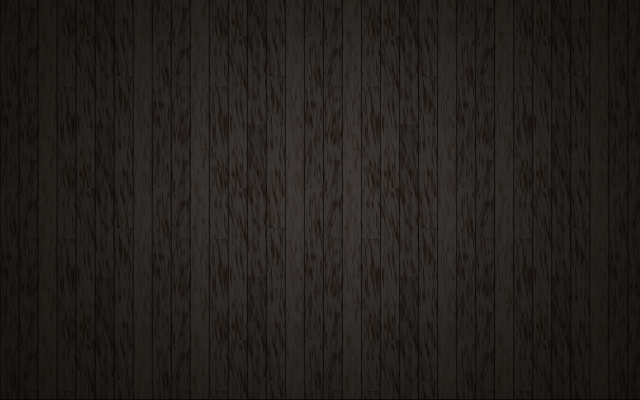
Reproduce this texture procedurally as a Shadertoy shader.

```glsl
// Dark vertical wooden planks under a soft central glow.
// A square tile of eight planks repeats; each plank has its own joint height,
// tone and fine slanted grain made of strongly stretched value noise.

const float TILE = 0.3805;      // tile side, in canvas heights
const float PLANKS = 8.0;       // planks per tile

float hash(vec2 p) {
    return fract(sin(dot(p, vec2(127.1, 311.7))) * 43758.5453);
}

float noise(vec2 p) {
    vec2 cell = floor(p);
    vec2 f = fract(p);
    f = f * f * (3.0 - 2.0 * f);
    float low = mix(hash(cell), hash(cell + vec2(1.0, 0.0)), f.x);
    float high = mix(hash(cell + vec2(0.0, 1.0)), hash(cell + vec2(1.0, 1.0)), f.x);
    return mix(low, high, f.y);
}

// Depth of the joint below the tile top, as a share of the tile
float jointHeight(int plank) {
    float joints[8] = float[8](0.235, 0.565, 0.995, 0.572, 0.235, 0.82, 0.5, 0.05);
    return joints[plank];
}

float plankTone(int plank) {
    float tones[8] = float[8](0.96, 0.95, 1.04, 0.99, 1.0, 0.95, 0.98, 1.03);
    return tones[plank];
}

// 1 on a line of the given half width, fading over one pixel
float line(float dist, float halfWidth, float pixel) {
    return 1.0 - smoothstep(halfWidth - 0.5 * pixel, halfWidth + 0.6 * pixel, abs(dist));
}

// Fine dark pores: x runs across the plank, y along it; plain planks are straighter
float pores(vec2 p, float seed, float plain) {
    float side = hash(vec2(seed, 4.0)) < 0.5 ? -1.0 : 1.0;
    float lean = side * (0.5 + 0.7 * hash(vec2(seed, 9.0)));
    float bend = noise(vec2(seed * 7.0 + 0.5, p.y * 3.0)) - 0.5;
    float across = p.x + (1.0 - plain) * (lean * p.y + 0.35 * bend);
    float coarse = noise(vec2(across * 9.5 + seed * 31.0, p.y * 9.0));
    float fine = noise(vec2(across * 15.0 + seed * 53.0, p.y * 22.0));
    float dashes = smoothstep(0.35, 0.85, 0.58 * coarse + 0.42 * fine);
    float hairs = smoothstep(0.5, 0.95, fine);
    return dashes * mix(0.95, 0.4, plain) + hairs * mix(0.45, 0.35, plain);
}

// Bright in the middle, falling off faster to the sides
float centralGlow(vec2 uv) {
    vec2 d = (uv - vec2(0.51, 0.535)) * vec2(1.75, 1.35);
    return exp(-1.8 * dot(d, d));
}

void mainImage(out vec4 fragColor, in vec2 fragCoord) {
    vec2 uv = fragCoord / iResolution.xy;
    float pixel = 1.0 / iResolution.y;
    vec2 p = vec2(fragCoord.x, iResolution.y - fragCoord.y) * pixel;

    // Plank and position inside its board
    float plankWidth = TILE / PLANKS;
    float column = floor(p.x / plankWidth);
    float seed = floor(mod(column + 0.5, PLANKS));
    int plank = int(seed);
    float across = fract(p.x / plankWidth);
    float along = fract(p.y / TILE - jointHeight(plank));
    float plain = (plank == 2 || plank == 7) ? 1.0 : 0.0;

    // Board tone drifts along its length, so that joints show as steps
    float drift = (hash(vec2(seed, 2.0)) - 0.5) * 0.16;
    float tone = plankTone(plank) * (1.0 + drift * (along - 0.5) * (1.0 - plain));
    float heart = plank == 5 ? 1.0 - smoothstep(0.05, 0.5, along) : 0.0;
    tone *= 1.0 - 0.1 * heart;
    float pore = pores(vec2(across, along), seed, plain);
    vec3 grain = mix(vec3(1.05), vec3(0.73, 0.63, 0.57), pore);

    // Sharp seams between planks and faint joints between boards
    float seamDist = min(across, 1.0 - across) * plankWidth;
    float jointDist = min(along, 1.0 - along) * TILE;
    float seam = line(seamDist, 0.0014, pixel);
    float joint = line(jointDist, 0.0007, pixel) * (1.0 - plain);
    float gap = (1.0 - 0.52 * seam) * (1.0 - 0.14 * joint);

    // Lighting
    vec3 shade = vec3(0.077, 0.069, 0.054);
    vec3 lit = vec3(0.220, 0.204, 0.193);
    vec3 color = mix(shade, lit, centralGlow(uv)) * tone * grain * gap;

    // Dark rim along the lower border
    color *= mix(0.4, 1.0, smoothstep(0.001, 0.004, uv.y));
    fragColor = vec4(color, 1.0);
}
```
